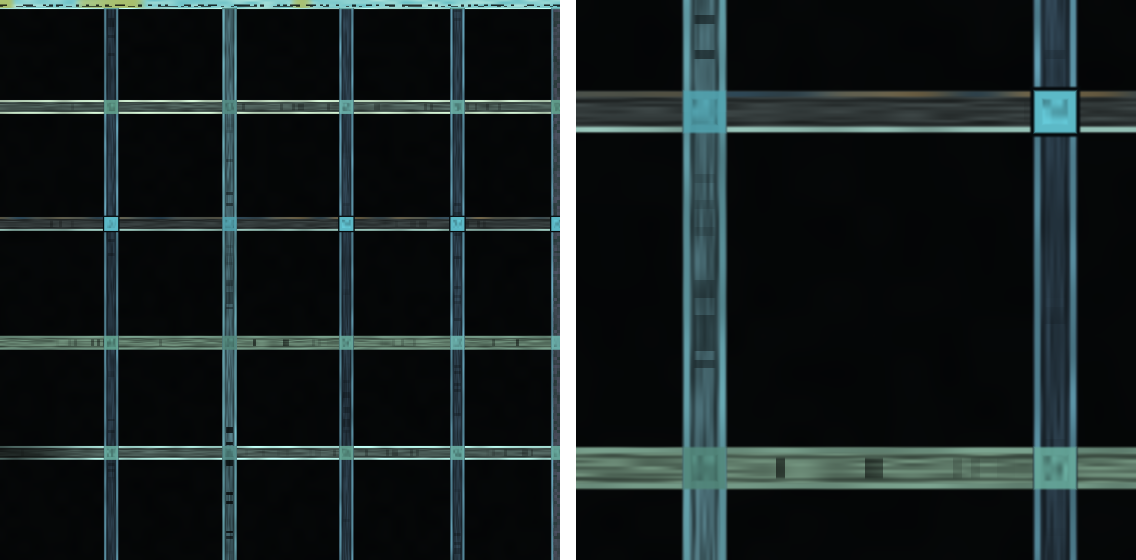
Left: the whole. Right: its middle third, enlarged.
This pattern is drawn by a WebGL 1 fragment shader. Its source:

```glsl
precision highp float;

uniform vec2 u_resolution;

float hash(vec2 p) {
  return fract(sin(dot(p, vec2(12.9898, 78.233))) * 43758.5453);
}

float noise(vec2 p) {
  vec2 i = floor(p), f = fract(p);
  f = f * f * (3.0 - 2.0 * f);
  return mix(mix(hash(i), hash(i + vec2(1.0, 0.0)), f.x),
             mix(hash(i + vec2(0.0, 1.0)), hash(i + vec2(1.0)), f.x), f.y);
}

// Soft-edged coverage of the range |d| < radius
float band(float d, float radius) {
  float soft = max(0.6 / u_resolution.y, 0.0011);
  return 1.0 - smoothstep(-soft, soft, abs(d) - radius);
}

float isBar(float id, float wanted) {
  return 1.0 - step(0.5, abs(id - wanted));
}

// Column x and row y of bar i, slightly uneven in spacing
vec2 barCenter(float i) {
  float u = i - 3.0;
  return vec2(0.2 * i) + vec2(0.0186, 0.0001)
    + u * (vec2(0.0048, 0.0136) - u * (vec2(0.0052, 0.0016) + u * vec2(0.0013, 0.0031)));
}

// Worn core between two bright rails
vec3 barColor(float d, float along, float id, vec3 rail, vec3 core, float wear) {
  float streak = noise(vec2(along * 45.0, d * 500.0 + id * 17.0));
  vec3 c = core * (0.72 + 0.5 * streak);
  c *= 1.0 - 0.3 * band(abs(d) - 0.0068, 0.001);
  float dash = step(0.8, hash(vec2(floor(along * 190.0), id)));
  float patchy = smoothstep(0.3, 0.7, noise(vec2(along * 11.0, id * 9.0)));
  c *= 1.0 - wear * dash * patchy * band(d, 0.006);
  rail *= 0.85 + 0.3 * noise(vec2(along * 35.0, id * 5.0 + sign(d)));
  return mix(c, rail, band(abs(d) - 0.0106, 0.0017));
}

vec3 rowColor(vec2 p, float d, float id) {
  vec3 rail = vec3(0.68, 0.91, 0.87);
  vec3 core = vec3(0.29, 0.36, 0.34);
  rail = mix(rail, vec3(0.43, 0.57, 0.50), isBar(id, 2.0));
  core = mix(core, vec3(0.38, 0.49, 0.42), isBar(id, 2.0));
  core = mix(core, vec3(0.20, 0.23, 0.23), isBar(id, 3.0));
  rail = mix(rail, vec3(0.76, 0.87, 0.76), isBar(id, 4.0));

  // Tarnished upper rail of the middle row
  float tint = noise(vec2(p.x * 28.0, 4.0));
  vec3 tarnish = mix(vec3(0.16, 0.27, 0.34), vec3(0.42, 0.37, 0.26), tint);
  vec3 middle = mix(vec3(0.55, 0.71, 0.67), tarnish, step(0.0, d));
  rail = mix(rail, middle, isBar(id, 3.0));

  vec3 c = barColor(d, p.x, id, rail, core, mix(0.25, 0.55, isBar(id, 2.0)));
  return c * mix(1.0, 0.4 + 0.6 * smoothstep(0.02, 0.19, p.x), isBar(id, 1.0));
}

vec3 columnColor(vec2 p, float d, float id) {
  float second = isBar(id, 2.0);
  vec3 rail = mix(vec3(0.34, 0.55, 0.62), vec3(0.39, 0.63, 0.67), second);
  vec3 core = mix(vec3(0.16, 0.23, 0.28), vec3(0.27, 0.40, 0.43), second);
  vec3 c = barColor(d, p.y, id + 20.0, rail, core, mix(0.25, 0.75, second));
  c *= 0.85 + 0.25 * hash(vec2(id, floor(p.y * 5.0)));
  // Mottled column at the right border
  float grain = hash(floor(p * 190.0));
  vec3 mottle = mix(vec3(0.18, 0.25, 0.23), vec3(0.37, 0.36, 0.43), grain);
  return mix(c, mottle, 0.65 * isBar(id, 5.0) * band(d, 0.009));
}

void main() {
  vec2 p = gl_FragCoord.xy / u_resolution;

  // Nearest column and row
  vec2 d = vec2(1.0), id = vec2(0.0);
  for (int i = 1; i <= 5; i++) {
    vec2 offset = p - barCenter(float(i));
    vec2 closer = step(abs(offset), abs(d));
    d = mix(d, offset, closer);
    id = mix(id, vec2(float(i)), closer);
  }

  vec3 color = vec3(0.013, 0.02, 0.022) + 0.009 * noise(p * 45.0);
  color = mix(color, rowColor(p, d.y, id.y), band(d.y, 0.0125));
  color = mix(color, columnColor(p, d.x, id.x), band(d.x, 0.0132));

  // Crossings: bright frame with a darker striped center
  float box = max(abs(d.x), abs(d.y));
  float bright = isBar(id.y, 3.0);
  float second = isBar(id.x, 2.0);
  vec3 knot = mix(vec3(0.39, 0.64, 0.56), vec3(0.44, 0.73, 0.72), hash(id));
  knot = mix(knot, vec3(0.40, 0.80, 0.86), bright);
  knot *= 1.0 - 0.2 * second;
  vec3 inner = knot * (0.7 + 0.4 * noise(p * vec2(280.0, 160.0)));
  knot = mix(knot, inner, band(box, 0.0075));
  color = mix(color, vec3(0.02, 0.04, 0.05), bright * (1.0 - second) * band(box, 0.0148));
  color = mix(color, knot, 0.9 * band(box, 0.0125));

  // Bright top border with yellow stains and a ragged lower edge
  vec3 border = mix(vec3(0.43, 0.76, 0.78), vec3(0.68, 0.89, 0.86), noise(p * vec2(40.0, 200.0)));
  float stain = smoothstep(0.68, 0.9, noise(vec2(p.x * 13.0, 8.0)));
  border = mix(border, vec3(0.66, 0.75, 0.43), stain);
  float chip = step(0.58, hash(floor(p * vec2(170.0, 300.0))));
  border *= 1.0 - 0.8 * chip * band(p.y - 0.990, 0.002);
  color = mix(color, border, smoothstep(0.985, 0.987, p.y));

  gl_FragColor = vec4(color, 1.0);
}
```
